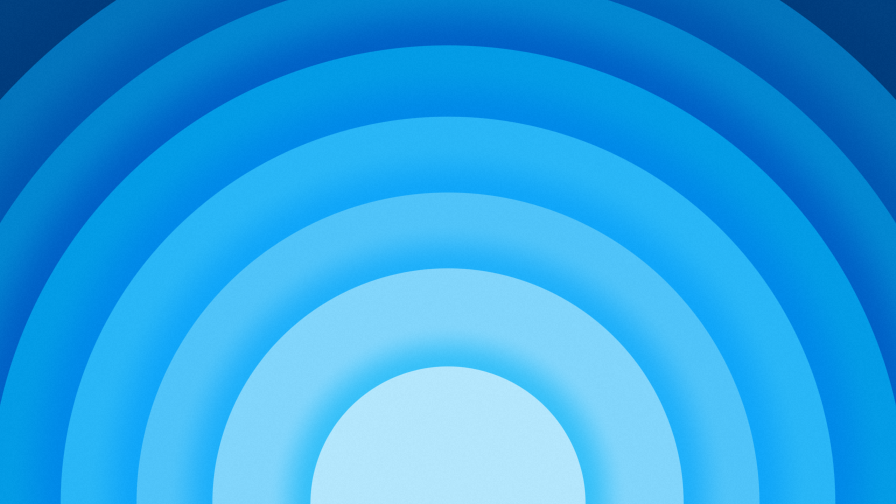
Reproduce this background procedurally as a WebGL 1 fragment shader.

```glsl
precision highp float;
// Concentric paper-cut discs in blue, rising from the bottom centre with soft shadows.

uniform vec2 u_resolution;

const int DISCS = 7;
const vec3 BACKDROP = vec3(0.004, 0.255, 0.505);
const float SHADOW_INNER = 0.085;  // shadow reach around the smallest disc
const float SHADOW_OUTER = 0.130;  // shadow reach around the largest disc
const float GRAIN_CELLS = 432.0;   // grain cells per canvas height
const float GRAIN_AMOUNT = 0.014;

// Discs run from the largest to the smallest
float radius[DISCS];
vec3 face[DISCS];
vec3 shade[DISCS];  // colour of the shadow each disc casts outward

void setupDiscs() {
    radius[0] = 1.197;
    radius[1] = 1.049;
    radius[2] = 0.910;
    radius[3] = 0.7685;
    radius[4] = 0.618;
    radius[5] = 0.4676;
    radius[6] = 0.273;

    face[0] = vec3(0.008, 0.455, 0.740);
    face[1] = vec3(0.008, 0.530, 0.820);
    face[2] = vec3(0.012, 0.610, 0.900);
    face[3] = vec3(0.160, 0.714, 0.966);
    face[4] = vec3(0.310, 0.765, 0.975);
    face[5] = vec3(0.506, 0.835, 0.984);
    face[6] = vec3(0.702, 0.902, 0.988);

    shade[0] = vec3(0.000, 0.235, 0.490);
    shade[1] = vec3(0.000, 0.345, 0.700);
    shade[2] = vec3(0.000, 0.385, 0.780);
    shade[3] = vec3(0.000, 0.540, 0.910);
    shade[4] = vec3(0.060, 0.650, 0.975);
    shade[5] = vec3(0.120, 0.690, 0.980);
    shade[6] = vec3(0.220, 0.755, 0.975);
}

float hash(vec2 p) {
    vec3 q = fract(vec3(p.xyx) * 0.1031);
    q += dot(q, q.yzx + 33.33);
    return fract((q.x + q.y) * q.z);
}

void main() {
    setupDiscs();

    // Origin at the bottom centre, one unit per canvas height
    vec2 p = (gl_FragCoord.xy - vec2(0.5 * u_resolution.x, 0.0)) / u_resolution.y;
    float dist = length(p);
    float soft = 0.75 / u_resolution.y;

    // Stack the discs from back to front, each above its own shadow
    vec3 color = BACKDROP;
    for (int i = 0; i < DISCS; i++) {
        float gap = dist - radius[i];
        float reach = mix(SHADOW_OUTER, SHADOW_INNER, float(i) / float(DISCS - 1));
        color = mix(color, shade[i], 1.0 - smoothstep(0.0, reach, gap));
        color = mix(color, face[i], 1.0 - smoothstep(-soft, soft, gap));
    }

    // Fine paper grain
    color += (hash(floor(p * GRAIN_CELLS) + 500.0) - 0.5) * GRAIN_AMOUNT;

    gl_FragColor = vec4(clamp(color, 0.0, 1.0), 1.0);
}
```
